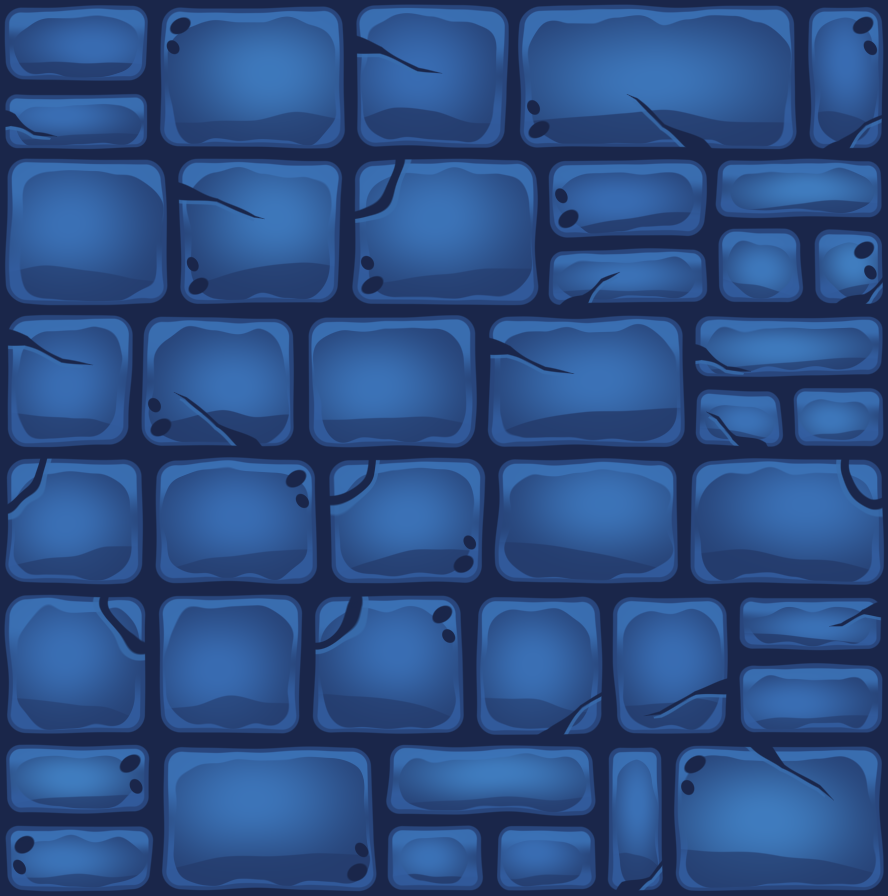
This texture is drawn by a WebGL 2 fragment shader. Its source:

```glsl
#version 300 es
precision highp float;

uniform vec2 u_resolution;
out vec4 fragColor;

const vec3 MORTAR = vec3(0.10, 0.15, 0.29);
const vec3 SHADE = vec3(0.14, 0.23, 0.42);
const vec3 RIM = vec3(0.16, 0.275, 0.49);
const vec3 LIGHT = vec3(0.235, 0.455, 0.725);

float hash(vec2 p) {
    return fract(sin(dot(p, vec2(127.1, 311.7))) * 43758.5453);
}

float noise(vec2 p) {
    vec2 i = floor(p), f = fract(p);
    f = f * f * (3.0 - 2.0 * f);
    return mix(mix(hash(i), hash(i + vec2(1, 0)), f.x),
               mix(hash(i + vec2(0, 1)), hash(i + vec2(1, 1)), f.x), f.y);
}

float fill(float d) {
    float aa = 0.9 / u_resolution.y;
    return 1.0 - smoothstep(-aa, aa, d);
}

float roundBox(vec2 p, vec2 size, float radius) {
    vec2 e = abs(p) - size + radius;
    return length(max(e, 0.0)) + min(max(e.x, e.y), 0.0) - radius;
}

float ellipse(vec2 p, vec2 radii, float angle) {
    float c = cos(angle), s = sin(angle);
    return (length(mat2(c, -s, s, c) * p / radii) - 1.0) * radii.y;
}

float rowEdge(float row) {
    float inner = step(0.5, row) * step(row, 5.5);
    return (row + inner * 0.16 * (hash(vec2(row, 4.0)) - 0.5)) / 6.0;
}

float columnWeight(float row, float column) {
    float h = hash(vec2(row + 11.0, column * 3.7));
    return h < 0.13 ? 0.42 : mix(0.75, 1.45, fract(h * 7.0));
}

// Cuts one interval in two and keeps the part holding x
float split(float x, float at, inout float lo, inout float hi) {
    if (x < at) { hi = at; return 0.0; }
    lo = at;
    return 1.0;
}

// Finds the brick cell around p and returns its seed
float findBrick(vec2 p, float aspect, out vec2 lo, out vec2 hi) {
    float row = floor(p.y * 6.0);
    row += step(rowEdge(row + 1.0), p.y) - step(p.y, rowEdge(row));
    row = clamp(row, 0.0, 5.0);
    float count = 5.0 + step(0.4, hash(vec2(row, 9.0)));
    float total = 0.0, x = 0.0, column = 0.0;
    for (float i = 0.0; i < count; i++) total += columnWeight(row, i);
    lo = vec2(0.0, rowEdge(row));
    hi = vec2(aspect, rowEdge(row + 1.0));
    for (float i = 0.0; i < count; i++) {
        float next = x + columnWeight(row, i) / total * aspect;
        if (p.x >= x) { lo.x = x; hi.x = next; column = i; }
        x = next;
    }
    // Some wide cells hold stacked slabs
    float width = hi.x - lo.x, h = hash(vec2(row * 2.3, column + 31.0)), part = 0.0;
    if (width > 0.16 && h < 0.28) {
        part = 1.0 + split(p.y, mix(lo.y, hi.y, 0.43 + 0.5 * h), lo.y, hi.y);
        if (width > 0.19 && part < 1.5)
            part += 3.0 * split(p.x, mix(lo.x, hi.x, 0.45 + 0.4 * h), lo.x, hi.x);
    }
    return 90.0 * hash(vec2(row * 5.0 + part * 0.37, column + 2.0));
}

void main() {
    vec2 p = gl_FragCoord.xy / u_resolution.y, lo, hi;
    float seed = findBrick(p, u_resolution.x / u_resolution.y, lo, hi);
    float r[12];
    for (int i = 0; i < 12; i++) r[i] = hash(vec2(seed, float(i) * 1.7));

    // Slightly skewed, wobbly stone outline
    vec2 size = 0.5 * (hi - lo) - 0.0075, q = p - 0.5 * (lo + hi);
    q.x *= 1.0 + 0.05 * (r[0] - 0.5) * q.y / size.y;
    q += 0.005 * (vec2(noise(p * 17.0 + seed), noise(p * 17.0 - seed)) - 0.5);
    vec2 u = q / size;
    float small = min(size.x, size.y);
    float body = roundBox(q, size, min(0.021, 0.45 * small));

    // Glowing face with a slanted shadow at the foot
    vec2 glowAt = vec2(r[1] - 0.5, r[2] - 0.35) * 0.45;
    float glow = 1.0 - smoothstep(0.08, 1.3, length((u - glowAt) * vec2(0.95, 1.0)));
    vec3 face = mix(RIM * 0.96, mix(vec3(0.22, 0.42, 0.695), vec3(0.25, 0.49, 0.75), r[3] * r[3]), glow);
    float foot = u.y + 0.6 - (r[4] - 0.5) * 0.5 * u.x + 0.12 * u.x * u.x - 0.15 * noise(vec2(u.x * 2.0, seed));
    face = mix(face, SHADE, fill(foot * size.y) * mix(0.55, 0.85, r[5]));

    // Chiselled highlights, thick at the corners and along the top
    float ragged = 0.012 * (noise(p * vec2(38.0, 30.0) + seed) - 0.5);
    float inset = roundBox(q + vec2(0.003 * (r[6] - 0.5), 0.004), size - 0.010, min(0.036, 0.8 * small)) + ragged;
    float bevel = fill(-inset) * smoothstep(0.15, 0.65, abs(u.y) + 0.2 * r[7]);
    face = mix(face, mix(vec3(0.20, 0.37, 0.635), LIGHT, smoothstep(-0.6, 0.7, u.y)), bevel * 0.85);
    face = mix(face, RIM, fill(-body - 0.0045 - 0.25 * ragged));

    float dark = 0.0, lit = 0.0;

    // Tapered, bent crack running in from an edge
    if (r[8] < 0.52) {
        float flip = r[9] < 0.5 ? -1.0 : 1.0;
        bool side = r[10] < 0.35;
        vec2 start = side ? vec2(flip, r[11] - 0.3) : vec2((r[11] - 0.5) * 0.9 - 0.25 * flip, r[10] < 0.85 ? -1.0 : 1.0);
        vec2 dir = normalize(side ? vec2(-flip, -0.35) : vec2(1.35 * flip, -start.y));
        vec2 c = q - start * size;
        float along = dot(c, dir) / min(0.1, 1.35 * small + 0.02);
        float across = dot(c, vec2(-dir.y, dir.x)) + 0.012 * (abs(fract(along * 1.1 + r[9]) - 0.5) - 0.25);
        float taper = 0.0095 * (1.0 - along) * (0.65 + 0.35 * cos(along * 7.0));
        float below = across * (dir.x > 0.0 ? 1.0 : -1.0);
        dark = fill(max(abs(across) - taper, (along - 1.0) * 0.1));
        lit = fill(max(abs(below + 0.004) - taper, (along - 0.9) * 0.1));
    } else if (r[8] < 0.68 && small > 0.045) {
        // Broken corner
        vec2 c = q - vec2(r[9] < 0.7 ? -1.0 : 1.0, 1.0) * size;
        float arc = length(c * vec2(1.0, 0.85)) - 0.62 * small + 0.014 * (noise(p * 34.0) - 0.5);
        dark = fill(abs(arc) - 0.0045);
        lit = fill(abs(arc - 0.006) - 0.004);
    }

    // Pair of pits in one corner
    if (fract(r[8] * 5.0) < 0.5 && small > 0.035) {
        vec2 corner = vec2(r[6] < 0.5 ? -1.0 : 1.0, r[7] < 0.65 ? 1.0 : -1.0);
        vec2 c = (q - corner * (size - 0.021)) * corner;
        float tilt = 0.6 * corner.x * corner.y;
        dark = max(dark, fill(ellipse(c, vec2(0.0125, 0.0085), tilt)));
        dark = max(dark, fill(ellipse(c - vec2(0.007, -0.025), vec2(0.0065, 0.0085), tilt)));
    }

    face = mix(face, LIGHT * 0.94, lit * 0.8);
    face = mix(face, MORTAR, dark);
    fragColor = vec4(mix(MORTAR, face, fill(body)), 1.0);
}
```
